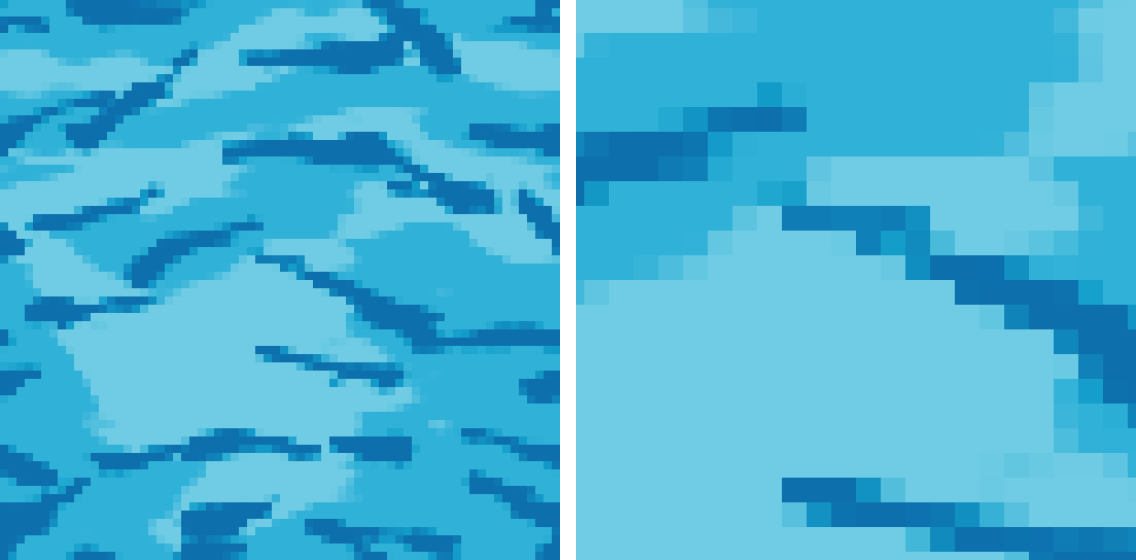
Left: the whole. Right: its middle third, enlarged.
A WebGL 1 fragment shader for this pattern:

```glsl
precision highp float;
uniform vec2 u_resolution;

const float CELLS = 68.0;
const vec3 LIGHT = vec3(0.44, 0.80, 0.895);
const vec3 MID = vec3(0.19, 0.695, 0.845);
const vec3 RIM = vec3(0.08, 0.63, 0.80);
const vec3 DARK = vec3(0.05, 0.44, 0.68);

float hash(vec2 p) {
  return fract(sin(dot(p, vec2(127.1, 311.7))) * 43758.55);
}

// Value noise that repeats after the given number of lattice steps.
float noise(vec2 p, vec2 period) {
  vec2 i = floor(p);
  vec2 f = fract(p);
  f = f * f * (3.0 - 2.0 * f);
  vec2 a = mod(i, period);
  vec2 b = mod(i + 1.0, period);
  return mix(mix(hash(a), hash(vec2(b.x, a.y)), f.x),
             mix(hash(vec2(a.x, b.y)), hash(b), f.x), f.y);
}

float tiledNoise(vec2 uv, vec2 freq) {
  return noise(uv * freq, freq);
}

// Coverage of the pale, horizontally stretched patches.
float lightMask(vec2 uv) {
  vec2 p = uv;
  p.y += 0.2 * (tiledNoise(uv + 0.37, vec2(3.0)) - 0.5);
  float field = 0.62 * tiledNoise(p, vec2(4.0, 9.0))
              + 0.25 * tiledNoise(p + 0.21, vec2(9.0, 21.0))
              + 0.13 * tiledNoise(uv, vec2(14.0, 46.0));
  return smoothstep(0.475, 0.535, field);
}

// Distance to the nearest tapered, bent brush stroke.
float strokeDistance(vec2 uv) {
  float nearest = 1.0;
  for (int row = 0; row < 6; row++) {
    for (int col = 0; col < 5; col++) {
      vec2 id = vec2(float(col), float(row));
      vec2 jitter = vec2(hash(id + 11.3), hash(id + 27.9));
      vec2 center = (id + jitter) / vec2(5.0, 6.0);

      // Strokes rise on the left half and fall on the right half.
      float side = center.x < 0.5 ? 1.0 : -1.0;
      float tilt = hash(id + 43.1);
      float angle = side * (tilt * tilt * 0.95 - 0.08);
      float c = cos(angle);
      float s = sin(angle);
      vec2 q = fract(uv - center + 0.5) - 0.5;
      q = vec2(c * q.x + s * q.y, c * q.y - s * q.x);
      q.y += (hash(id + 71.7) - 0.4) * 3.0 * q.x * q.x;

      float halfLength = mix(0.035, 0.135, hash(id + 59.3));
      float halfWidth = mix(0.014, 0.030, hash(id + 83.9));
      float along = clamp(side * q.x / halfLength * 0.5 + 0.5, 0.0, 1.0);
      float overshoot = max(abs(q.x) - halfLength, 0.0);
      float d = length(vec2(overshoot, q.y)) - halfWidth * mix(1.1, 0.4, along);
      nearest = min(nearest, d);
    }
  }
  // Ragged, streaky outline.
  return nearest + 0.024 * (tiledNoise(uv, vec2(17.0, 48.0)) - 0.5);
}

vec3 cellColor(vec2 cell) {
  vec2 uv = (cell + 0.5) / CELLS;
  float grain = hash(mod(cell, CELLS)) - 0.5;
  vec3 color = mix(MID, LIGHT, lightMask(uv));
  float ink = smoothstep(0.008, -0.007, strokeDistance(uv) + 0.003 * grain);
  color = mix(color, RIM, smoothstep(0.0, 0.4, ink));
  return mix(color, DARK, smoothstep(0.25, 0.95, ink));
}

void main() {
  // Blend the four nearest square cells over one pixel at their borders.
  vec2 grid = gl_FragCoord.xy / u_resolution.y * CELLS - 0.5;
  vec2 base = floor(grid);
  float pixel = CELLS / u_resolution.y;
  vec2 t = clamp((fract(grid) - 0.5) / pixel + 0.5, 0.0, 1.0);
  vec3 color = vec3(0.0);
  for (int y = 0; y < 2; y++) {
    for (int x = 0; x < 2; x++) {
      vec2 corner = vec2(float(x), float(y));
      vec2 weight = mix(1.0 - t, t, corner);
      color += weight.x * weight.y * cellColor(base + corner);
    }
  }
  gl_FragColor = vec4(color, 1.0);
}
```
